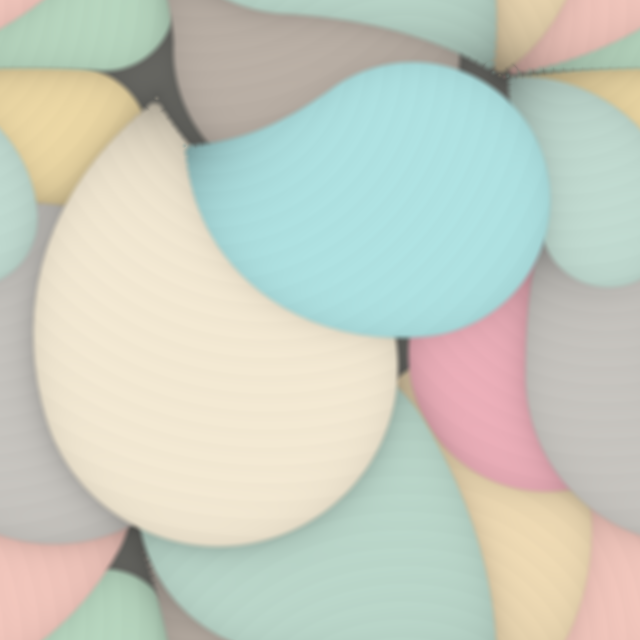
Write a three.js fragment shader that draws this background.

```glsl
#define STEPS 28
#define EDGE_SOFTNESS 0.007
#define SHADOW_WIDTH 0.020
#define TIP_SHADE 0.30
#define TIP_REACH 0.055
#define RIM_SHADE 0.07
#define RIM_WIDTH 0.025
#define RIDGE_SPACING 0.028
#define RIDGE_DEPTH 0.010

varying vec2 vUv;

const vec3 GAP = vec3(0.43, 0.43, 0.41);
const vec3 SAND = vec3(0.93, 0.85, 0.65);
const vec3 LEAF = vec3(0.72, 0.84, 0.75);
const vec3 SALMON = vec3(0.95, 0.78, 0.74);
const vec3 HONEY = vec3(0.94, 0.86, 0.71);
const vec3 ROSE = vec3(0.93, 0.69, 0.73);
const vec3 STONE = vec3(0.78, 0.77, 0.75);
const vec3 MIST = vec3(0.76, 0.86, 0.82);
const vec3 TAUPE = vec3(0.73, 0.69, 0.65);
const vec3 MINT = vec3(0.73, 0.84, 0.79);
const vec3 CREAM = vec3(0.95, 0.91, 0.825);
const vec3 AQUA = vec3(0.685, 0.885, 0.885);

// Quadratic curve; xy is a centre and z a radius
vec3 bezier(vec3 a, vec3 b, vec3 c, float t) {
  return mix(mix(a, b, t), mix(b, c, t), t);
}

// Offset to the nearest copy on the repeating tile
vec2 wrapOffset(vec2 d) {
  return d - floor(d + 0.5);
}

// Distance to a bent, tapered petal; local receives the unwrapped position
float petalDistance(vec2 p, vec3 tip, vec3 bend, vec3 head, out vec2 local) {
  float nearest = 10.0;
  local = p;
  for (int i = 0; i <= STEPS; i++) {
    vec3 disc = bezier(tip, bend, head, float(i) / float(STEPS));
    vec2 offset = wrapOffset(p - disc.xy);
    float d = length(offset) - disc.z;
    if (d < nearest) {
      nearest = d;
      local = disc.xy + offset;
    }
  }
  return nearest;
}

// Lays one ridged petal and its soft shadow over the colour below
void layPetal(inout vec3 color, vec2 p, vec3 tip, vec3 bend, vec3 head,
              vec3 tint, float shadow) {
  vec2 local;
  float d = petalDistance(p, tip, bend, head, local);
  color *= 1.0 - shadow * exp(-max(d, 0.0) / SHADOW_WIDTH);

  // Arc-shaped ridges, centred to the left of the petal axis
  vec2 axis = head.xy - tip.xy;
  vec2 ridgeCenter = tip.xy + 0.42 * vec2(-axis.y, axis.x);
  float phase = fract(length(local - ridgeCenter) / RIDGE_SPACING);
  float ridge = smoothstep(0.0, 0.8, phase) * (1.0 - smoothstep(0.8, 1.0, phase));

  // Darkening toward the tip and the rim
  float shade = 1.0 - TIP_SHADE * exp(-length(local - tip.xy) / TIP_REACH);
  shade *= 1.0 - RIM_SHADE * exp(min(d, 0.0) / RIM_WIDTH);
  shade *= 1.0 + RIDGE_DEPTH * (ridge - 0.5);

  float cover = 1.0 - smoothstep(-EDGE_SOFTNESS, EDGE_SOFTNESS, d);
  color = mix(color, tint * shade, cover);
}

void main() {
  vec2 p = vUv;
  vec3 color = GAP;

  // Back petals
  layPetal(color, p, vec3(-0.199, 0.880, 0.0), vec3(-0.034, 0.835, 0.069),
           vec3(0.111, 0.772, 0.124), SAND, 0.10);
  layPetal(color, p, vec3(-0.206, 0.883, 0.0), vec3(0.021, 0.954, 0.055),
           vec3(0.163, 1.000, 0.111), LEAF, 0.10);
  layPetal(color, p, vec3(0.788, -0.120, 0.0), vec3(1.000, 0.036, 0.113),
           vec3(1.042, 0.219, 0.164), SALMON, 0.06);
  layPetal(color, p, vec3(0.781, -0.117, 0.0), vec3(0.807, 0.100, 0.172),
           vec3(0.729, 0.271, 0.176), HONEY, 0.06);

  // Middle petals
  layPetal(color, p, vec3(0.840, 0.629, 0.0), vec3(0.846, 0.505, 0.130),
           vec3(0.853, 0.447, 0.215), ROSE, 0.10);
  layPetal(color, p, vec3(0.853, 0.635, 0.0), vec3(0.964, 0.557, 0.143),
           vec3(1.085, 0.414, 0.264), STONE, 0.12);
  layPetal(color, p, vec3(0.794, 0.880, 0.0), vec3(0.924, 0.762, 0.128),
           vec3(0.951, 0.659, 0.108), MIST, 0.06);
  layPetal(color, p, vec3(0.224, 1.137, 0.0), vec3(0.318, 0.997, 0.044),
           vec3(0.495, 0.922, 0.224), TAUPE, 0.12);
  layPetal(color, p, vec3(0.771, -0.113, 0.0), vec3(0.676, 0.085, 0.120),
           vec3(0.456, 0.219, 0.241), MINT, 0.12);

  // Front petals
  layPetal(color, p, vec3(0.245, 0.846, 0.0), vec3(0.195, 0.570, 0.182),
           vec3(0.341, 0.427, 0.281), CREAM, 0.16);
  layPetal(color, p, vec3(0.289, 0.772, 0.0), vec3(0.465, 0.620, 0.165),
           vec3(0.645, 0.688, 0.215), AQUA, 0.07);

  gl_FragColor = vec4(color, 1.0);
}
```
